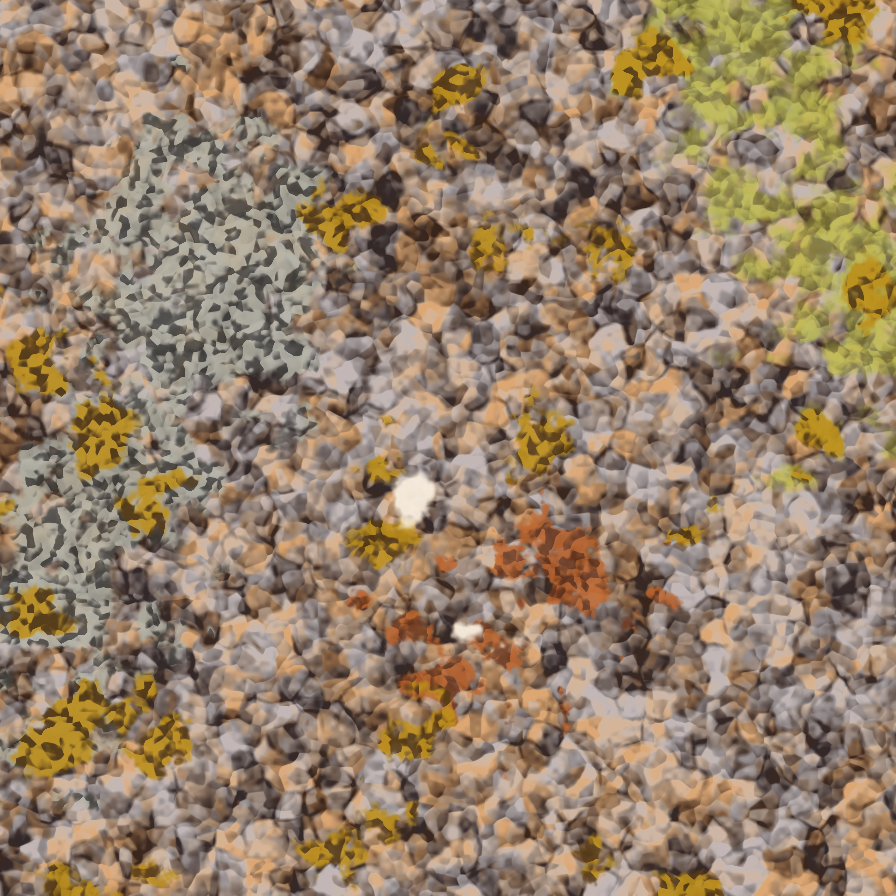
This texture is drawn by a three.js fragment shader. Its source:

```glsl
// Weathered granite with lichen: soft Voronoi grains at two sizes make the stone,
// ragged distance fields lay grey, mustard, rust and lime growth over it,
// and a few white quartz spots finish the surface.

varying vec2 vUv;

// Stone tones
const vec3 STONE_DARK = vec3(0.21, 0.16, 0.15);
const vec3 STONE_BROWN = vec3(0.45, 0.385, 0.345);
const vec3 STONE_GREY = vec3(0.60, 0.545, 0.505);
const vec3 STONE_PALE = vec3(0.80, 0.725, 0.66);
const vec3 COOL_TINT = vec3(0.95, 0.99, 1.08);
const vec3 WARM_TINT = vec3(1.05, 0.98, 0.90);
const vec3 OCHRE_TINT = vec3(1.03, 0.92, 0.76);

// Growth tones
const vec3 ASH_LICHEN = vec3(0.70, 0.70, 0.65);
const vec3 ASH_GAP = vec3(0.26, 0.26, 0.25);
const vec3 MUSTARD = vec3(0.74, 0.56, 0.10);
const vec3 MUSTARD_GAP = vec3(0.34, 0.23, 0.08);
const vec3 RUST = vec3(0.74, 0.39, 0.17);
const vec3 RUST_GAP = vec3(0.42, 0.21, 0.11);
const vec3 LIME = vec3(0.74, 0.74, 0.30);
const vec3 LIME_SHADE = vec3(0.50, 0.48, 0.22);
const vec3 QUARTZ = vec3(0.97, 0.93, 0.87);

// Sizes, as repeats across the canvas
const float COARSE_GRAINS = 36.0;
const float FINE_GRAINS = 82.0;
const float LICHEN_GRAINS = 112.0;
const float SPECKLES = 150.0;
const float MUSTARD_CELLS = 11.0;
const float MUSTARD_CHANCE = 0.24;
const float GRAIN_SHARPNESS = 13.0;
const vec2 LIGHT_DIR = vec2(-0.5, 0.85);

vec2 hash2(vec2 p) {
  vec3 q = fract(vec3(p.xyx + 17.0) * vec3(0.1031, 0.1030, 0.0973));
  q += dot(q, q.yzx + 33.33);
  return fract((q.xx + q.yz) * q.zy);
}

float noise(vec2 p) {
  vec2 i = floor(p), f = fract(p);
  f = f * f * (3.0 - 2.0 * f);
  float low = mix(hash2(i).x, hash2(i + vec2(1.0, 0.0)).x, f.x);
  float high = mix(hash2(i + vec2(0.0, 1.0)).x, hash2(i + 1.0).x, f.x);
  return mix(low, high, f.y);
}

float fbm(vec2 p) {
  float sum = 0.0, gain = 0.53;
  for (int i = 0; i < 4; i++) {
    sum += gain * noise(p);
    p = mat2(1.6, 1.2, -1.2, 1.6) * p + 5.3;
    gain *= 0.5;
  }
  return sum;
}

// Soft Voronoi grains: x = tone, y = warmth, z = distance to the crevice
vec3 grains(vec2 p) {
  vec2 cell = floor(p), blend = vec2(0.0);
  float total = 0.0, nearest = 9.0, second = 9.0;
  for (int y = -1; y <= 1; y++) {
    for (int x = -1; x <= 1; x++) {
      vec2 id = cell + vec2(float(x), float(y));
      vec2 offset = p - id - hash2(id);
      float d = length(offset);
      float weight = exp(-GRAIN_SHARPNESS * d * d);
      vec2 look = hash2(id + 71.0);
      look.x += 0.25 * dot(offset, LIGHT_DIR);
      blend += weight * look;
      total += weight;
      second = min(second, max(nearest, d));
      nearest = min(nearest, d);
    }
  }
  return vec3(blend / total, second - nearest);
}

float segment(vec2 p, vec2 a, vec2 b) {
  vec2 ab = b - a;
  return length(p - a - ab * clamp(dot(p - a, ab) / dot(ab, ab), 0.0, 1.0));
}

vec3 stone(vec2 p, vec3 coarse, vec3 fine, float speckle) {
  float tone = 0.58 + 0.46 * (coarse.x - 0.5) + 0.42 * (fine.x - 0.5);
  tone += 0.36 * (fbm(p * 7.0 + 3.0) - 0.5) + 0.24 * speckle;
  float crevice = 1.0 - smoothstep(0.0, 0.34, coarse.z);
  tone -= 0.30 * crevice * smoothstep(0.4, 0.8, noise(p * 46.0));
  vec3 color = mix(STONE_DARK, STONE_BROWN, smoothstep(0.1, 0.4, tone));
  color = mix(color, STONE_GREY, smoothstep(0.36, 0.56, tone));
  color = mix(color, STONE_PALE, smoothstep(0.52, 0.84, tone));
  float warmth = 0.55 * coarse.y + 0.45 * fine.y + 0.5 * (fbm(p * 4.0 + 40.0) - 0.5);
  color *= mix(COOL_TINT, WARM_TINT, smoothstep(0.2, 0.7, warmth));
  return color * mix(vec3(1.0), OCHRE_TINT, smoothstep(0.58, 0.88, warmth));
}

// Scattered round colonies, as a signed distance in canvas units
float mustardField(vec2 p) {
  vec2 q = p * MUSTARD_CELLS, cell = floor(q);
  float field = 1.0;
  for (int y = -1; y <= 1; y++) {
    for (int x = -1; x <= 1; x++) {
      vec2 id = cell + vec2(float(x), float(y));
      vec2 pick = hash2(id + 130.0);
      float radius = mix(0.14, 0.38, pick.y);
      float d = length(q - id - hash2(id + 210.0)) - radius;
      field = min(field, pick.x < MUSTARD_CHANCE ? d : 1.0);
    }
  }
  return field / MUSTARD_CELLS;
}

void main() {
  vec2 p = vUv;
  vec2 warped = p + 0.012 * (vec2(noise(p * 44.0), noise(p * 44.0 + 9.0)) - 0.5);
  vec3 fine = grains(warped * FINE_GRAINS);
  float speckle = noise(p * SPECKLES) - 0.5;
  float crust = grains(warped * LICHEN_GRAINS + 30.0).x + 0.5 * speckle;
  vec3 color = stone(p, grains(warped * COARSE_GRAINS), fine, speckle);
  float ragged = fbm(p * 30.0) - 0.5;
  float broad = fbm(p * 8.0 + 11.0) - 0.5;

  // Ash lichen, broken by fine dark gaps and bare stone
  float ash = segment(p, vec2(0.04, 0.30), vec2(0.26, 0.74)) + 0.2 * broad + 0.36 * ragged;
  vec3 ashColor = mix(ASH_GAP, ASH_LICHEN, smoothstep(0.15, 0.62, crust));
  color = mix(color, ashColor, 0.8 * smoothstep(0.13, 0.07, ash));

  // Lime moss, a thin patchy veil along a slanting band
  float lime = segment(p, vec2(0.83, 0.98), vec2(0.99, 0.60)) + 0.16 * broad + 0.42 * ragged;
  vec3 limeColor = mix(LIME_SHADE, LIME, smoothstep(0.15, 0.75, 0.5 * (crust + fine.x)));
  color = mix(color, limeColor, 0.78 * smoothstep(0.1, 0.0, lime));

  // Rust patch
  float rust = segment(p, vec2(0.49, 0.24), vec2(0.62, 0.36)) + 0.1 * broad + 0.3 * ragged;
  vec3 rustColor = mix(RUST_GAP, RUST, smoothstep(0.12, 0.65, crust));
  color = mix(color, rustColor, 0.82 * smoothstep(0.055, 0.025, rust));

  // Mustard colonies
  float mustard = mustardField(p) + 0.12 * ragged;
  vec3 mustardColor = mix(MUSTARD_GAP, MUSTARD, smoothstep(0.15, 0.65, crust));
  color = mix(color, mustardColor, 0.88 * smoothstep(0.006, -0.01, mustard));

  // Quartz spots: one large, two small
  for (int i = 0; i < 3; i++) {
    float n = float(i), small = min(n, 1.0);
    vec2 center = vec2(0.455 + 0.062 * n, 0.445 - 0.15 * small);
    float d = length(p - center) - 0.022 + 0.010 * small + 0.07 * ragged;
    color = mix(color, QUARTZ, 0.95 * smoothstep(0.008, -0.008, d));
  }

  gl_FragColor = vec4(color, 1.0);
}
```
